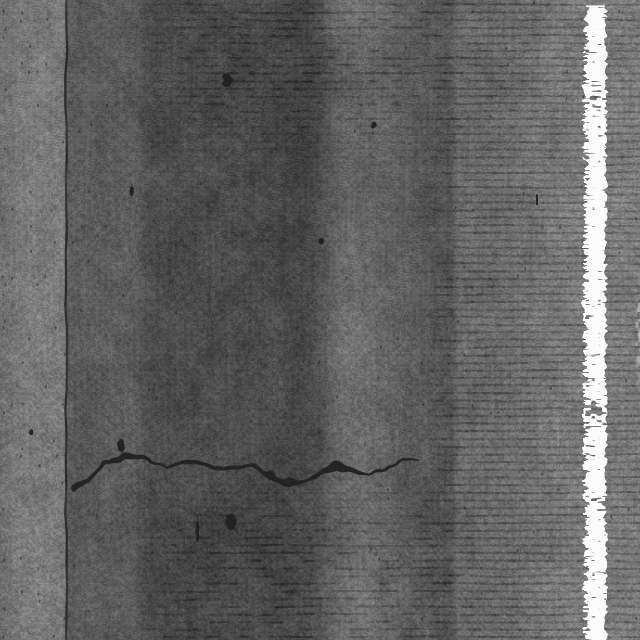
This texture is drawn by a Shadertoy shader. Its source:

```glsl
// Worn grey concrete seen from above: vertical tone bands, horizontal saw grooves,
// a dark seam, a ragged white stripe and one wandering crack.
// Bands are chained smoothsteps, wear and grain are value noise, the crack is a polyline.
#define GROOVES 84.0
#define GROOVE_DEPTH 0.115
#define GRAIN 0.18
#define MOTTLE 0.11
#define SEAM_X 0.1035
#define STRIPE_LEFT 0.914
#define STRIPE_RIGHT 0.947
#define STRIPE_RAG 0.016
#define CRACK_TONE 0.14
#define PIT_TONE 0.13

const vec3 CRACK[15] = vec3[15]( // x, y, half width
    vec3(.115, .238, .0050), vec3(.137, .249, .0030), vec3(.163, .276, .0025),
    vec3(.195, .289, .0055), vec3(.221, .286, .0040), vec3(.260, .268, .0020),
    vec3(.286, .279, .0030), vec3(.352, .268, .0025), vec3(.391, .273, .0025),
    vec3(.447, .245, .0060), vec3(.475, .250, .0025), vec3(.525, .272, .0060),
    vec3(.573, .257, .0025), vec3(.632, .280, .0022), vec3(.655, .283, .0010));

const vec4 SPOTS[9] = vec4[9]( // centre, radii
    vec4(.355, .876, .008, .012), vec4(.362, .186, .008, .015),
    vec4(.309, .172, .003, .018), vec4(.584, .805, .004, .005),
    vec4(.189, .301, .005, .012), vec4(.206, .699, .003, .010),
    vec4(.503, .624, .005, .006), vec4(.839, .688, .002, .008),
    vec4(.049, .323, .003, .005));

float hash(vec2 p) {
    return fract(sin(dot(p, vec2(127.1, 311.7))) * 43758.5453);
}

float noise(vec2 p) {
    vec2 i = floor(p), f = fract(p);
    f = f * f * (3.0 - 2.0 * f);
    return mix(mix(hash(i), hash(i + vec2(1, 0)), f.x),
               mix(hash(i + vec2(0, 1)), hash(i + vec2(1, 1)), f.x), f.y);
}

float fbm(vec2 p) {
    float sum = 0.0, amp = 0.5;
    for (int i = 0; i < 4; i++) {
        sum += amp * noise(p);
        p = p * 2.1 + 17.3;
        amp *= 0.5;
    }
    return sum;
}

float bell(float x, float centre, float width) {
    float d = (x - centre) / width;
    return exp(-d * d);
}

// Broad wheel-path bands, left to right
float bandTone(vec2 p) {
    float t = mix(0.44, 0.48, smoothstep(0.0, 0.04, p.x));
    t = mix(t, 0.355, smoothstep(0.100, 0.107, p.x));
    t = mix(t, 0.295, smoothstep(0.205, 0.240, p.x));
    t = mix(t, 0.375, smoothstep(0.480, 0.535, p.x));
    t = mix(t, 0.330, smoothstep(0.61, 0.69, p.x));
    t = mix(t, 0.420, smoothstep(0.703, 0.719, p.x));
    t = mix(t, 0.490, smoothstep(0.74, 0.92, p.x));
    float light = bell(p.y, 0.42, 0.22) + bell(p.y, 0.98, 0.06) + bell(p.y, 0.04, 0.09);
    t += 0.065 * bell(p.x, 0.56, 0.045) * light;
    t -= 0.035 * bell(p.x, 0.475, 0.045) * bell(p.y, 0.75, 0.25);
    t -= 0.025 * bell(p.x, 0.40, 0.15) * bell(p.y, 0.17, 0.08);
    return t;
}

// Saw cuts, faded where the surface is worn smooth
float grooveMask(vec2 p) {
    float wobble = 0.25 * noise(vec2(p.x * 14.0, p.y * 30.0));
    float d = abs(fract(p.y * GROOVES + wobble) - 0.5);
    float line = 1.0 - smoothstep(0.06, 0.22, d);
    float ends = max(smoothstep(0.68, 0.92, p.y), 1.0 - smoothstep(0.12, 0.29, p.y));
    float worn = mix(0.1, 0.75, ends) * smoothstep(0.15, 0.36, p.x);
    float keep = mix(worn, 0.95, smoothstep(0.64, 0.73, p.x));
    float broken = smoothstep(0.25, 0.75, noise(vec2(p.x * 60.0, floor(p.y * GROOVES + wobble) * 3.7)));
    return line * keep * mix(broken, 1.0, 0.6 * smoothstep(0.70, 0.73, p.x));
}

float crackDistance(vec2 p) {
    p += 0.007 * (vec2(noise(p * 75.0), noise(p * 75.0 + 31.0)) - 0.5);
    float best = 1.0;
    for (int i = 0; i < 14; i++) {
        vec3 a = CRACK[i], b = CRACK[i + 1];
        vec2 along = b.xy - a.xy;
        float h = clamp(dot(p - a.xy, along) / dot(along, along), 0.0, 1.0);
        best = min(best, length(p - a.xy - along * h) - mix(a.z, b.z, h));
    }
    return best;
}

float spotMask(vec2 p) {
    float mask = 0.0, rough = 0.8 * (noise(p * 160.0) - 0.5);
    for (int i = 0; i < 9; i++) {
        float d = length((p - SPOTS[i].xy) / SPOTS[i].zw) + rough;
        mask = max(mask, 1.0 - smoothstep(0.7, 1.15, d));
    }
    return mask;
}

// Small random pits, most common in the left strip
float pitMask(vec2 p) {
    vec2 cell = floor(p * 75.0);
    vec2 centre = 0.3 + 0.4 * vec2(hash(cell + 3.0), hash(cell + 8.0));
    float chance = mix(0.10, 0.025, step(SEAM_X, p.x));
    float d = length((fract(p * 75.0) - centre) * vec2(1.3, 0.8));
    return step(hash(cell), chance) * (1.0 - smoothstep(0.07, 0.22, d));
}

// Paint with torn sides and thin horizontal gaps
float stripeMask(vec2 p) {
    float tear = 0.7 * noise(vec2(p.x * 60.0, p.y * 330.0)) + 0.3 * noise(vec2(7.0, p.y * 110.0));
    float left = STRIPE_LEFT + STRIPE_RAG * (tear - 0.5);
    float right = STRIPE_RIGHT + 0.4 * STRIPE_RAG * (noise(vec2(4.0, p.y * 230.0)) - 0.5);
    float paint = smoothstep(left - 0.001, left + 0.001, p.x);
    paint *= 1.0 - smoothstep(right - 0.001, right + 0.001, p.x);
    float wear = bell(p.y, 0.85, 0.02) + bell(p.y, 0.36, 0.025) + bell(p.y, 0.21, 0.015);
    float gaps = noise(p * vec2(110.0, 330.0)) + 0.25 * wear;
    gaps += 0.12 * (1.0 - smoothstep(0.912, 0.928, p.x));
    paint *= 1.0 - smoothstep(0.80, 0.96, gaps);
    return paint * (1.0 - smoothstep(0.990, 0.994, p.y));
}

void mainImage(out vec4 fragColor, in vec2 fragCoord) {
    vec2 p = fragCoord / iResolution.xy;
    float tone = bandTone(p);

    // Stains, drag streaks and grain
    tone += MOTTLE * (fbm(p * vec2(30.0, 22.0)) - 0.47);
    tone += 0.02 * (noise(p * vec2(190.0, 9.0)) - 0.5);
    float grain = 0.65 * noise(p * 430.0) + 0.35 * noise(p * 187.0 + 9.0) - 0.5;
    tone += GRAIN * grain * (0.45 + 1.3 * tone);
    tone -= GROOVE_DEPTH * grooveMask(p);

    // Pits, spots, seam and crack
    tone = mix(tone, PIT_TONE, 0.5 * pitMask(p));
    tone = mix(tone, PIT_TONE, 0.95 * spotMask(p));
    float seam = abs(p.x - SEAM_X - 0.003 * (noise(vec2(2.0, p.y * 25.0)) - 0.5));
    float seamFade = 0.6 + 0.4 * noise(vec2(5.0, p.y * 40.0));
    tone = mix(tone, CRACK_TONE, seamFade * (1.0 - smoothstep(0.0008, 0.0028, seam)));
    tone = mix(tone, CRACK_TONE, 1.0 - smoothstep(-0.0012, 0.0012, crackDistance(p)));

    // White stripe and faint paint flecks at the right border
    tone = mix(tone, 0.985, stripeMask(p));
    float fleck = smoothstep(0.990, 0.998, p.x) * bell(p.y, 0.48, 0.07);
    tone = mix(tone, 0.75, fleck * smoothstep(0.45, 0.65, noise(p * 130.0)));
    fragColor = vec4(vec3(clamp(tone, 0.0, 1.0)), 1.0);
}
```
